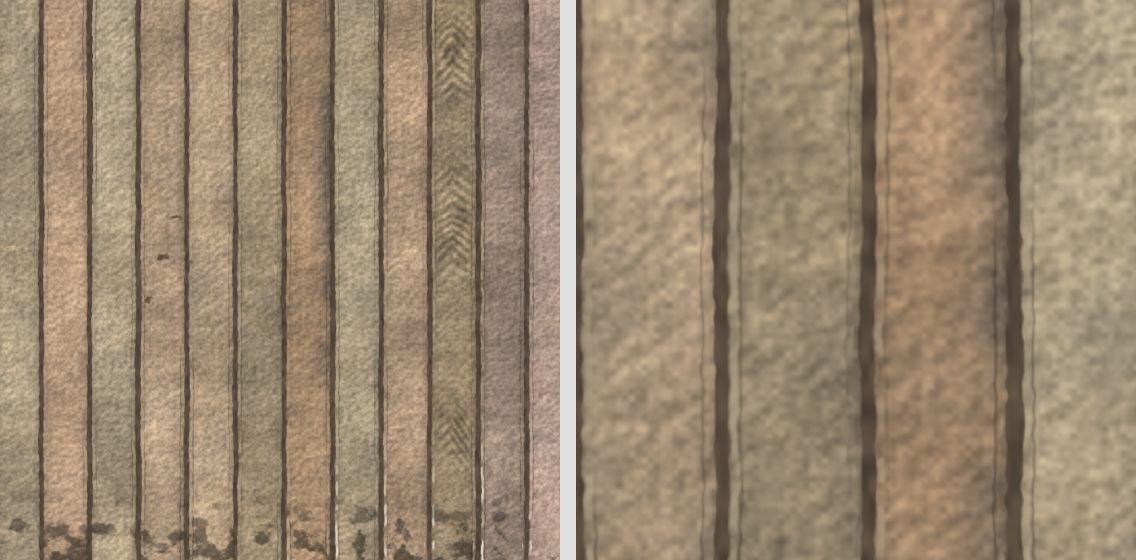
Left, the full canvas; right, a detail of the centre.
Reproduce this texture procedurally as a WebGL 1 fragment shader.

```glsl
precision highp float;
// Weathered vertical boards: about eleven and a half per canvas width, split by
// rough dark seams with chipped pale lips. Layered value noise gives the pebbled
// grain and stains; a folded sine gives the chevron figure of one board.
uniform vec2 u_resolution;

float hash(vec2 p) {
  return fract(sin(dot(p, vec2(127.1, 311.7))) * 43758.5453);
}

float noise(vec2 p) {
  vec2 i = floor(p), f = fract(p);
  f = f * f * (3.0 - 2.0 * f);
  return mix(mix(hash(i), hash(i + vec2(1.0, 0.0)), f.x),
             mix(hash(i + vec2(0.0, 1.0)), hash(i + 1.0), f.x), f.y);
}

float fbm(vec2 p) {
  float sum = 0.0, amp = 0.5;
  for (int i = 0; i < 4; i++) {
    sum += amp * noise(p);
    p = p * 2.03 + 17.3;
    amp *= 0.5;
  }
  return sum / 0.9375;
}

float bell(float x, float width) {
  return exp(-x * x / (width * width));
}

// Soft-edged line of the given half width around zero
float line(float d, float halfWidth, float blur) {
  return 1.0 - smoothstep(halfWidth - blur, halfWidth + blur, abs(d));
}

void main() {
  vec2 uv = gl_FragCoord.xy / u_resolution;
  float blur = max(0.0011, 0.8 / u_resolution.x);

  // Board index, position across the board, and nearest seam
  float pitch = 0.0867;
  float s = (uv.x - 0.0735) / pitch;
  float board = floor(s), across = fract(s);
  float seam = floor(s + 0.5);
  vec2 local = uv + vec2(0.0, board * 7.31);

  // Board tint: alternating rosy and olive, darker and cooler toward the right
  vec3 color = vec3(0.690, 0.604, 0.502);
  color += vec3(0.016, -0.007, -0.007) * cos(2.6 * board);
  color -= vec3(0.065, 0.066, 0.072) * bell(board - 4.6, 0.9);
  color -= vec3(0.100, 0.098, 0.100) * bell(board - 8.5, 0.8);
  color += vec3(-0.012, -0.010, 0.035) * smoothstep(0.855, 0.87, uv.x);

  // Cloudy stains, sideways creases and dirt gathered on the right of boards
  float cloud = fbm(local * vec2(11.0, 7.0));
  float crease = fbm(local * vec2(14.0, 48.0) + 3.7);
  color *= 1.0 + 0.36 * (cloud - 0.5) + 0.20 * (crease - 0.5);
  color += vec3(0.035, 0.0, -0.025) * (fbm(local * 9.0 + 31.0) - 0.5);
  float grime = smoothstep(0.50, 0.75, fbm(local * vec2(6.0, 9.0) + 8.0));
  grime *= smoothstep(0.45, 1.0, across) * (0.4 + 0.6 * bell(board - 5.0, 0.6));
  color = mix(color, vec3(0.36, 0.34, 0.32), 0.65 * grime);

  // Dark scuffs near the foot of the boards
  float scuff = smoothstep(0.53, 0.70, fbm(local * vec2(28.0, 36.0) + 5.0));
  color *= 1.0 - 0.42 * scuff * smoothstep(0.17, 0.02, uv.y);

  // Chevron figure on board 8, slanted scratches at the top of board 1
  float fold = abs(across - 0.47) * pitch;
  float figure = sin(330.0 * (uv.y + 0.85 * fold) + 9.0 * noise(uv * vec2(20.0, 16.0)));
  float figured = bell(board - 8.0, 0.3) * smoothstep(0.48, 0.20, abs(across - 0.5));
  figured *= smoothstep(0.25, 0.65, noise(vec2(3.0, uv.y * 9.0)));
  color *= 1.0 + 0.15 * figured * figure;
  color *= 1.0 - 0.22 * figured * smoothstep(0.45, 0.7, fbm(uv * vec2(40.0, 30.0)));
  float scratch = sin(420.0 * (uv.y - 0.9 * uv.x) + 4.0 * noise(uv * 30.0));
  color *= 1.0 + 0.06 * scratch * bell(board - 1.0, 0.3) * smoothstep(0.86, 0.95, uv.y);

  // Knots descending along board 2, and a pale scar at the left border
  for (int i = 0; i < 3; i++) {
    float n = float(i);
    vec2 q = uv - vec2(0.315 - 0.025 * n, 0.613 - 0.074 * n);
    q += 0.014 * (vec2(noise(uv * 120.0), noise(uv * 120.0 + 40.0)) - 0.5);
    q.y -= 0.3 * q.x;
    float knot = 1.0 - smoothstep(0.3, 1.2, length(q / vec2(0.012, 0.007)));
    color = mix(color, vec3(0.31, 0.24, 0.18), 0.75 * knot);
  }
  float scar = line(uv.y - 0.557, 0.004, 0.002) * smoothstep(0.045, 0.025, uv.x);
  color = mix(color, vec3(0.82, 0.70, 0.54), 0.75 * scar);

  // Pebbled surface grain, lit from the upper left
  vec2 g = uv * vec2(135.0, 150.0);
  float pebble = noise(g) - noise(g + vec2(0.45, -0.45));
  float fine = noise(uv * 270.0 + 9.0) - 0.5;
  color *= 1.0 + 0.20 * pebble + 0.17 * fine + 0.10 * (noise(g * 0.6 + 50.0) - 0.5);

  // Rough seam with soft shade, chipped lips and faint outer grooves
  float d = (s - seam) * pitch;
  d += 0.0022 * (noise(vec2(seam * 5.0, uv.y * 24.0)) - 0.5);
  d += 0.0020 * (noise(vec2(uv.x * 200.0, uv.y * 130.0)) - 0.5);
  float chips = noise(vec2(seam * 3.0 + 0.5, uv.y * 75.0));
  float wear = noise(vec2(seam * 9.0 + 0.5, uv.y * 7.0));
  float foot = smoothstep(0.28, 0.04, uv.y) * smoothstep(4.5, 6.0, seam);
  color *= 1.0 - 0.20 * bell(d, 0.010);
  color *= 1.0 - 0.22 * line(abs(d) - 0.0115, 0.0008, blur) * smoothstep(0.3, 0.7, wear);
  float lip = line(d - 0.0075, 0.0020, blur) * smoothstep(0.25, 0.65, chips);
  lip += 0.5 * line(d + 0.0078, 0.0013, blur) * smoothstep(0.4, 0.75, chips);
  vec3 lipColor = mix(vec3(0.73, 0.67, 0.56), vec3(0.86, 0.83, 0.77), foot);
  color = mix(color, lipColor, lip * min(1.0, 0.25 + 0.5 * wear + 0.45 * foot));
  float halfWidth = 0.0032 + 0.0016 * wear + 0.0008 * hash(vec2(seam, 4.0));
  vec3 seamColor = vec3(0.325, 0.275, 0.225) * (0.82 + 0.36 * noise(uv * vec2(190.0, 90.0)));
  color = mix(color, seamColor, 0.92 * line(d, halfWidth, blur));

  gl_FragColor = vec4(clamp(color, 0.0, 1.0), 1.0);
}
```
